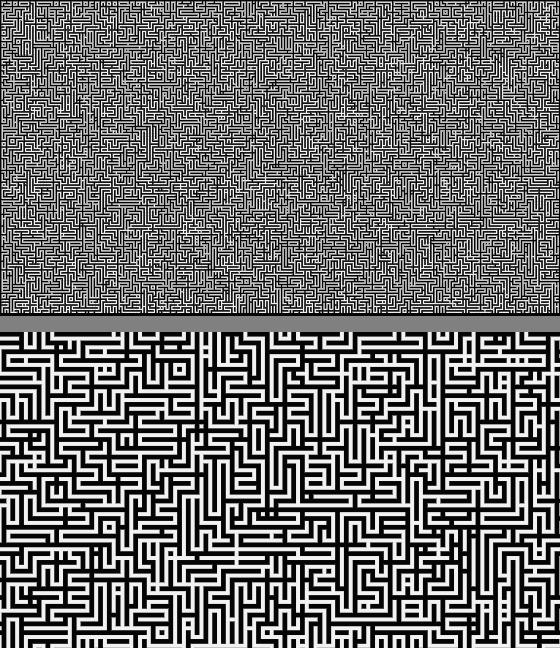
Top: the whole. Bottom: its middle third, enlarged.
A Shadertoy shader for this pattern:

```glsl
// Draws a dense maze of winding white corridors on black.

const vec2 GRID = vec2(191.0, 107.0); // corridor cells across and down

float hash(vec2 p) {
    return fract(sin(dot(p, vec2(127.1, 311.7))) * 43758.5453);
}

// Each 2x2 block of cells points at one random neighbour.
vec2 heading(vec2 block) {
    float k = floor(4.0 * hash(block + 3.7));
    vec2 axis = mod(k, 2.0) < 0.5 ? vec2(1, 0) : vec2(0, 1);
    return k < 2.0 ? axis : -axis;
}

// Blocks are linked when either one points at the other.
bool linked(vec2 block, vec2 dir) {
    if (any(lessThan(block, vec2(0)))) return false;
    return heading(block) == dir || heading(block + dir) == -dir;
}

// Is there a passage from a cell to its neighbour along +dir?
// Corridors trace the outline of the linked blocks; a few passages are
// flipped to make dead ends and junctions.
bool passage(vec2 cell, vec2 dir) {
    if (any(lessThan(cell, vec2(0))) || any(greaterThanEqual(cell + dir, GRID))) return false;
    vec2 block = floor(cell / 2.0);
    vec2 parity = mod(cell, 2.0);
    vec2 side = dir.yx;
    bool isOpen;
    if (dot(parity, dir) > 0.5) isOpen = linked(block, dir);
    else isOpen = !linked(dot(parity, side) > 0.5 ? block : block - side, side);
    bool flipped = hash(cell + dir * vec2(17.3, 41.9)) < 0.06;
    return isOpen != flipped;
}

// Distance to a half-infinite bar that leaves the cell centre along dir.
float arm(vec2 p, vec2 dir, float halfWidth) {
    return max(abs(dot(p, dir.yx)) - halfWidth, -dot(p, dir));
}

void mainImage(out vec4 fragColor, in vec2 fragCoord) {
    // Maze units: 108 cells per canvas height, measured from the top left.
    float pixel = 108.0 / iResolution.y;
    vec2 p = vec2(fragCoord.x, iResolution.y - fragCoord.y) * pixel - 0.25;
    vec2 cell = floor(p);
    vec2 q = p - cell - 0.5;

    // Corridor square plus an arm for each open side.
    float halfWidth = 0.228;
    vec2 right = vec2(1, 0), down = vec2(0, 1);
    float d = max(abs(q.x), abs(q.y)) - halfWidth;
    if (passage(cell, right)) d = min(d, arm(q, right, halfWidth));
    if (passage(cell, down)) d = min(d, arm(q, down, halfWidth));
    if (passage(cell - right, right)) d = min(d, arm(q, -right, halfWidth));
    if (passage(cell - down, down)) d = min(d, arm(q, -down, halfWidth));

    // Keep the outer margin black and soften edges over one pixel.
    vec2 margin = max(-p, p - GRID);
    d = max(d, max(margin.x, margin.y) + halfWidth * 0.5);
    float corridor = clamp(0.5 - d / pixel, 0.0, 1.0);
    fragColor = vec4(vec3(mix(0.015, 0.95, corridor)), 1.0);
}
```
